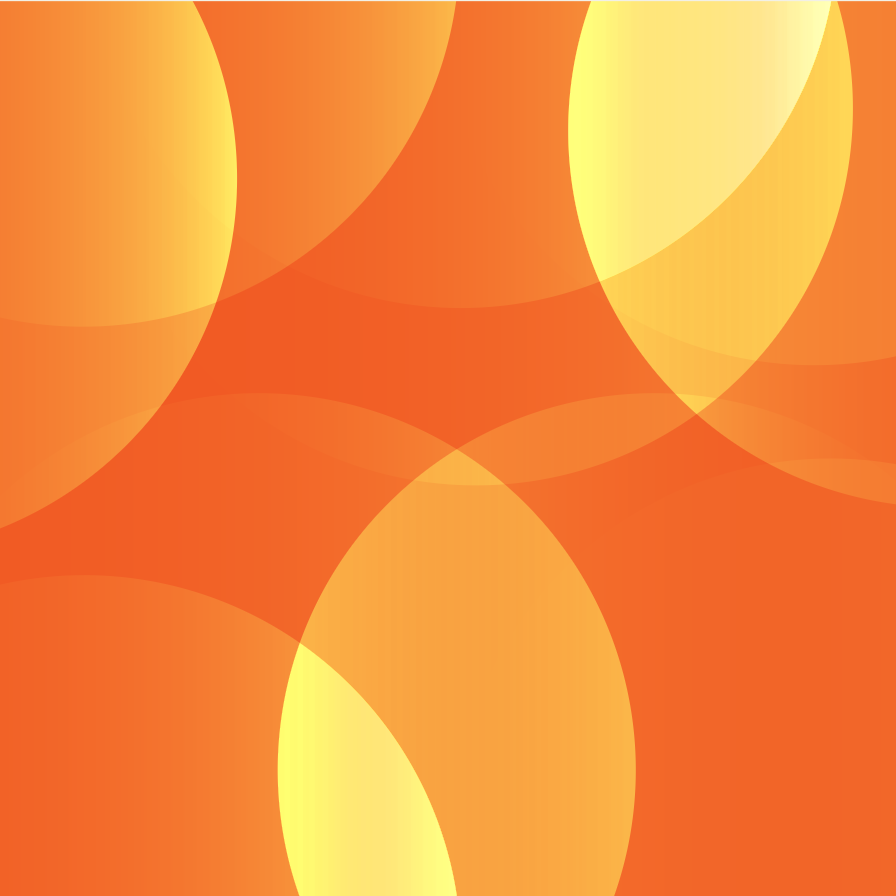
Give the GLSL for this background, as a Shadertoy shader.

```glsl
// Overlapping translucent discs that brighten an orange ground to pale yellow.

const float RADIUS = 0.4206;
const float BANDS = 60.0;          // faint vertical steps across each disc
const float BAND_AMOUNT = 0.4;
const float TOP_LINE = 0.0013;     // height of the pale line along the top
const vec3 ORANGE = vec3(0.945, 0.353, 0.141);
const vec3 PALE = vec3(0.95, 0.94, 0.9);

// Disc centre in xy; z is the side its bright rim faces (1 right, -1 left);
// w is the dodge strength at that rim.
const int DISC_COUNT = 10;
const vec4 DISCS[DISC_COUNT] = vec4[DISC_COUNT](
    vec4(0.094, -0.0625, 1.0, 0.47), vec4(0.289, 0.1406, 1.0, 0.43),
    vec4(0.7305, 0.1406, -1.0, 0.45), vec4(0.927, 0.0677, 1.0, 0.33),
    vec4(-0.156, 0.8008, 1.0, 0.51), vec4(0.0924, 1.056, 1.0, 0.40),
    vec4(0.5143, 1.0768, 1.0, 0.47), vec4(1.0547, 0.8542, -1.0, 0.52),
    vec4(0.5313, 0.8789, 1.0, 0.40), vec4(0.9089, 1.013, 1.0, 0.43));

// Soft-edged disc coverage.
float discCoverage(vec2 offset, float radius, float pixel) {
    return clamp(0.5 + (radius - length(offset)) / pixel, 0.0, 1.0);
}

// Ramp from 0 at the faint rim to 1 at the bright rim, lightly banded.
float rimRamp(float offsetX, float radius, float side) {
    float t = clamp(0.5 + 0.5 * side * offsetX / radius, 0.0, 1.0);
    float stepped = (floor(t * BANDS) + 0.5) / BANDS;
    return mix(t, stepped, BAND_AMOUNT);
}

// Brightness multiplier of a colour-dodge layer.
float dodgeGain(float ramp, float strength) {
    return 1.0 / (1.0 - strength * ramp * ramp);
}

// Exposure to colour: orange, amber, yellow, then cream.
vec3 exposeColor(vec3 base, float exposure, float peak) {
    float overlap = smoothstep(2.3, 3.0, exposure);
    float cream = smoothstep(3.3, 4.2, exposure);
    float red = base.r + 0.04 * (exposure - 1.0);
    float green = min(base.g * exposure, 1.0);
    float blue = base.b * exposure + 0.05 * overlap + 0.06 * cream;
    // Strong overlaps stay slightly golden away from the bright rims.
    green -= 0.1 * overlap * (1.0 - smoothstep(0.89, 0.99, peak));
    return clamp(vec3(red, green, blue), 0.0, 1.0);
}

void mainImage(out vec4 fragColor, in vec2 fragCoord) {
    float pixel = 1.0 / iResolution.y;
    vec2 uv = fragCoord * pixel;

    // Stack the discs: their gains multiply where they overlap.
    float exposure = 1.0;
    float peak = 0.0;
    for (int i = 0; i < DISC_COUNT; i++) {
        vec4 disc = DISCS[i];
        vec2 offset = uv - disc.xy;
        float cover = discCoverage(offset, RADIUS, pixel);
        float ramp = rimRamp(offset.x, RADIUS, disc.z);
        exposure *= mix(1.0, dodgeGain(ramp, disc.w), cover);
        peak = max(peak, ramp * cover);
    }
    vec3 color = exposeColor(ORANGE, exposure, peak);

    // Thin pale line along the top border.
    float line = clamp(0.5 + (uv.y - 1.0 + TOP_LINE) / pixel, 0.0, 1.0);
    fragColor = vec4(mix(color, PALE, line), 1.0);
}
```
